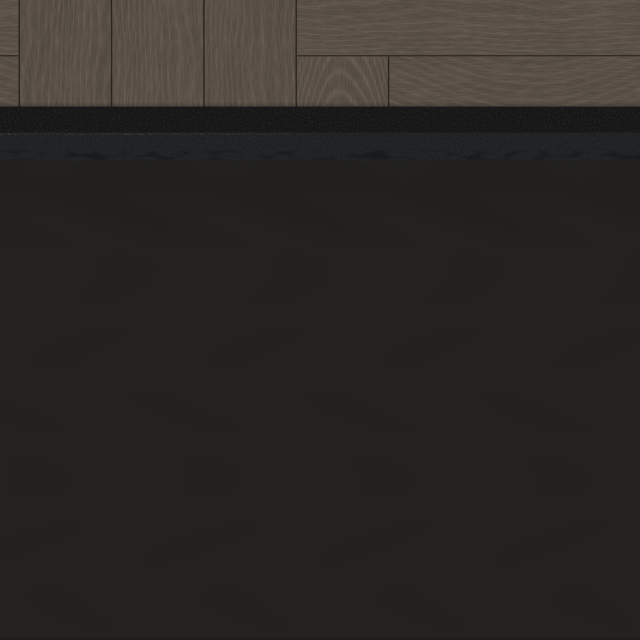
Give the GLSL for this texture, as a Shadertoy shader.

```glsl
// A strip of brown wood parquet above a plain, nearly black panel.
// Planks are split by seams and grained with stretched cellular noise and sines;
// a worn, bluish rubber edge with a grainy dark band joins them to the panel.

float hash(vec2 p) {
    p = fract(p * vec2(0.1031, 0.1137));
    p += dot(p, p.yx + 33.33);
    return fract((p.x + p.y) * p.x * 17.0);
}

// Distance to the nearest scattered point, about 0 to 1
float cells(vec2 p) {
    vec2 cell = floor(p);
    float nearest = 2.0;
    for (int j = -1; j <= 1; j++)
    for (int i = -1; i <= 1; i++) {
        vec2 c = cell + vec2(i, j);
        vec2 d = c + vec2(hash(c + 11.0), hash(c + 47.0)) - p;
        nearest = min(nearest, dot(d, d));
    }
    return sqrt(nearest);
}

// Soft step whose width never drops below a pixel
float edge(float at, float x, float soft) {
    float w = max(soft, 0.7 / iResolution.y);
    return smoothstep(at - w, at + w, x);
}

float seamLine(float d) {
    return 1.0 - edge(0.0011, abs(d), 0.0007);
}

vec3 parquet(vec2 uv) {
    const float left = 0.030, plankWidth = 0.1443, rowSeam = 0.913;
    float column = floor((uv.x - left) / plankWidth);
    bool lower = uv.y < rowSeam;
    bool arched = column == 3.0 && lower;
    bool upright = (column >= 0.0 && column < 3.0) || arched;

    // Position along and across the plank, with an id for variation
    vec2 g = upright ? vec2(uv.y, uv.x - left - (column + 0.5) * plankWidth)
                     : vec2(uv.x, uv.y - (lower ? 0.873 : 0.957));
    float id = upright ? column : (lower ? 7.0 : 8.0);

    // Growth rings: nearly straight, or nested arches
    float wave = 0.004 * sin(g.x * 17.0 + id * 2.3) + 0.0015 * sin(g.x * 49.0 + g.y * 60.0 + id);
    float rings = (g.y + wave) * 560.0 + 6.0 * sin(g.y * 45.0 + id);
    if (arched) rings = g.x * 200.0 + 6500.0 * g.y * g.y + sin(g.y * 80.0);
    if (!upright && lower) rings = 480.0 * g.y + 22.0 * cos((g.x - 0.83) * 9.0);
    float ring = pow(0.5 + 0.5 * sin(rings), 3.0);

    // Fibres: cells drawn out along the grain
    vec2 shift = vec2(id * 13.0 + 5.0, id * 7.0 + 60.0);
    float fibre = cells(g * vec2(32.0, 330.0) + shift) - 0.5;
    float pores = cells(g * vec2(75.0, 480.0) + shift + 31.0) - 0.5;
    float broad = cells(g * vec2(5.0, 26.0) + shift) - 0.5;

    float tone = 1.0 + 0.13 * fibre + 0.09 * pores + 0.07 * broad;
    tone += (arched ? 0.13 : 0.08) * (ring - 0.35) + 0.05 * (hash(vec2(id, 3.0)) - 0.5);
    vec3 wood = vec3(0.358, 0.320, 0.284) * tone;

    // Seams between planks
    float seam = 0.0;
    for (int k = 0; k < 5; k++) {
        float reach = k == 4 ? 1.0 - edge(rowSeam, uv.y, 0.0) : 1.0;
        seam = max(seam, reach * seamLine(uv.x - left - float(k) * plankWidth));
    }
    float rowPart = 1.0 - edge(left, uv.x, 0.0) + edge(left + 3.0 * plankWidth, uv.x, 0.0);
    seam = max(seam, 0.85 * rowPart * seamLine(uv.y - rowSeam));
    return mix(wood, vec3(0.13, 0.115, 0.10), 0.85 * seam);
}

void mainImage(out vec4 fragColor, in vec2 fragCoord) {
    vec2 uv = fragCoord / iResolution.xy;

    // Plain panel, slightly darker towards its top and bottom rim
    vec3 color = vec3(0.138, 0.133, 0.125);
    color -= 0.007 * smoothstep(0.55, 0.75, uv.y);
    color -= 0.025 * (1.0 - smoothstep(0.0, 0.006, uv.y));
    color += 0.003 * sin(uv.x * 23.0 + 3.0 * sin(uv.y * 19.0)) * sin(uv.y * 31.0);

    if (uv.y > 0.73) {
        float grit = cells(uv * 300.0) - 0.5;
        float wear = cells(uv * vec2(27.0, 90.0) + 9.0);

        // Bluish edge with a ragged, scuffed lower half
        vec3 rubber = vec3(0.132, 0.139, 0.146) + 0.035 * grit;
        float scuff = smoothstep(0.35, 0.75, wear) * (1.0 - edge(0.764, uv.y, 0.004));
        rubber = mix(rubber, vec3(0.085, 0.092, 0.102), 0.75 * scuff);
        color = mix(color, rubber, edge(0.750 + 0.004 * (wear - 0.5), uv.y, 0.003));

        // Thin broken highlight, fading to the right
        float glint = 1.0 - smoothstep(0.0008, 0.0022, abs(uv.y - 0.7905));
        color += 0.07 * glint * (0.4 + grit) * (1.0 - smoothstep(0.3, 0.6, uv.x));

        // Grainy black band, then the floor
        vec3 band = vec3(0.105, 0.100, 0.099) + 0.05 * grit;
        color = mix(color, band, edge(0.793, uv.y, 0.002));
        vec3 wood = parquet(uv) * (0.82 + 0.18 * smoothstep(0.833, 0.842, uv.y));
        color = mix(color, wood, edge(0.8335, uv.y, 0.001));
    }
    fragColor = vec4(color, 1.0);
}
```
